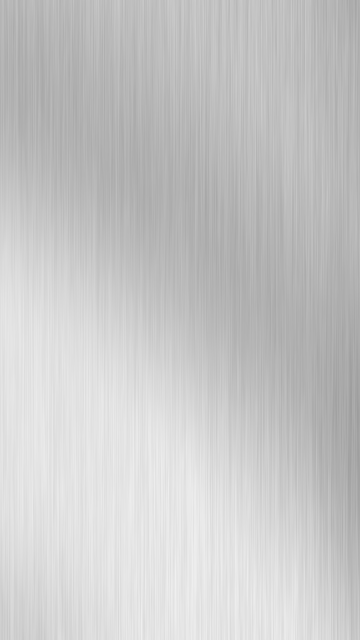
A Shadertoy shader for this texture:

```glsl
// Vertically brushed metal sheet with soft diagonal reflections.

float hash(ivec2 cell) {
    uvec2 q = uvec2(cell) * uvec2(1597u, 3812u) + uvec2(7919u, 104u);
    uint n = (q.x ^ (q.y << 9)) * 747796u + 28913u;
    n = ((n >> 15) ^ n) * 2246823u;
    n = ((n >> 13) ^ n) * 3266489u;
    return float((n ^ (n >> 16)) & 65535u) / 65535.0;
}

// One column of scratches, shifted along its length at random
float columnNoise(int column, float y) {
    y += 40.0 * hash(ivec2(column, 977));
    int row = int(floor(y));
    float t = smoothstep(0.0, 1.0, fract(y));
    return mix(hash(ivec2(column, row)), hash(ivec2(column, row + 1)), t);
}

// Long streaks blended across neighbouring columns, centred on zero
float streaks(vec2 p) {
    int column = int(floor(p.x));
    float t = smoothstep(0.0, 1.0, fract(p.x));
    return mix(columnNoise(column, p.y), columnNoise(column + 1, p.y), t) - 0.5;
}

// Broad light: a dark diagonal valley, bright below and mid grey above
float sheen(vec2 uv) {
    float valley = 0.88 - 0.28 * uv.x - 0.27 * uv.x * uv.x;
    float d = uv.y - valley;
    float light = 0.692;
    light += 0.195 * smoothstep(0.0, 0.40 + 0.12 * uv.x, -d);
    light += 0.075 * smoothstep(0.0, 0.36, d);

    // Darker right edge and corners, faint glow near the lower middle
    light -= 0.05 * smoothstep(0.80, 1.04, uv.x);
    light -= 0.06 * exp(-6.0 * distance(uv, vec2(1.0, 1.03)));
    light -= 0.09 * exp(-dot(uv, uv * vec2(14.0, 50.0)));
    vec2 glow = (uv - vec2(0.42, 0.12)) * vec2(2.6, 4.0);
    return light + 0.018 * exp(-dot(glow, glow));
}

void mainImage(out vec4 fragColor, in vec2 fragCoord) {
    vec2 uv = fragCoord / iResolution.xy;

    // Hair-fine marks over a few faint wider ones
    float brush = 0.052 * streaks(uv * vec2(431.0, 7.0));
    brush += 0.022 * streaks(uv * vec2(397.0, 30.0) + 31.0);
    brush += 0.020 * streaks(uv * vec2(173.0, 4.0) + 67.0);
    brush += 0.010 * streaks(uv * vec2(71.0, 2.5) + 113.0);

    // Marks show more towards the right, the top and the bottom
    float strength = 0.65 + 0.35 * uv.x + 0.35 * abs(2.0 * uv.y - 1.0);

    float grey = sheen(uv) + brush * strength;
    fragColor = vec4(vec3(clamp(grey, 0.0, 1.0)), 1.0);
}
```
